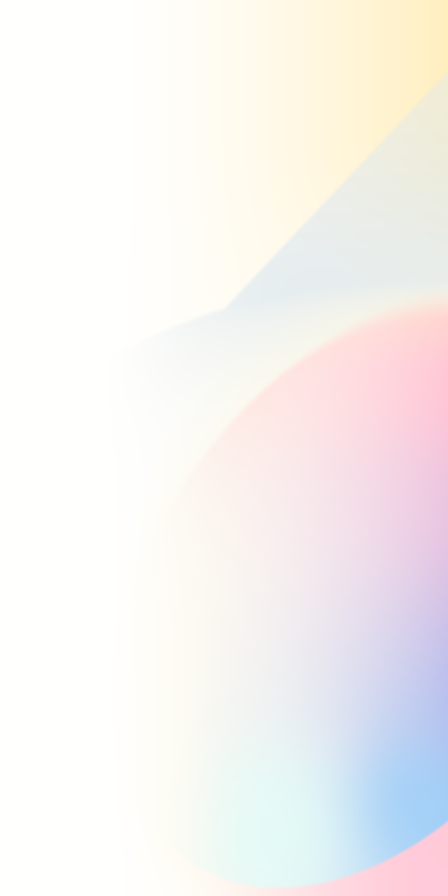
Reproduce this background procedurally as a WebGL 2 fragment shader.

```glsl
#version 300 es
precision highp float;

#define ORB_CENTER vec2(0.82, 0.67)
#define ORB_FORM vec3(3.66, -1.11, 2.69)
#define ORB_FADE_LOW 2.3
#define ORB_FADE_HIGH 1.9
#define FADE_START 0.22
#define RIDGE_TOP 1.37
#define RIDGE_DROP 0.34
#define SLOPE 1.06
#define VEIL_DEPTH 0.2
#define VEIL_STRENGTH 0.74

uniform vec2 u_resolution;
out vec4 outColor;

const vec3 PAPER = vec3(1.0, 1.0, 0.998);
const vec3 YELLOW = vec3(1.0, 0.935, 0.75);
const vec3 CREAM = vec3(0.99, 0.968, 0.89);
const vec3 MIST = vec3(0.865, 0.91, 0.945);
const vec3 PEACH = vec3(1.0, 0.84, 0.81);
const vec3 PINK = vec3(1.0, 0.77, 0.84);
const vec3 ORCHID = vec3(0.92, 0.77, 0.88);
const vec3 PERIWINKLE = vec3(0.72, 0.75, 0.93);
const vec3 SKY = vec3(0.63, 0.81, 0.97);
const vec3 MINT = vec3(0.89, 0.99, 0.97);

// Approximate signed distance to the tilted ellipse
float orbDistance(vec2 p) {
  vec2 q = p - ORB_CENTER;
  float form = dot(ORB_FORM, vec3(q.x * q.x, 2.0 * q.x * q.y, q.y * q.y));
  return (sqrt(form) - 1.0) * 0.65;
}

float glow(vec2 p, vec2 center, vec2 radius) {
  vec2 q = (p - center) / radius;
  return exp(-dot(q, q));
}

// Vertical colour ramp of the orb, from the base upwards
vec3 orbRamp(float y) {
  vec3 c = mix(SKY, PERIWINKLE, smoothstep(0.15, 0.4, y));
  c = mix(c, ORCHID, smoothstep(0.38, 0.9, y));
  c = mix(c, PINK, smoothstep(0.85, 1.15, y));
  return mix(c, PEACH, smoothstep(1.15, 1.34, y));
}

// Yellow light at the top right, with the misty veil below it
vec3 backdrop(vec2 p, float across) {
  vec3 c = mix(PAPER, YELLOW, pow(across, 1.5) * smoothstep(0.9, 1.7, p.y));
  c = mix(c, CREAM, 0.6 * across * (1.0 - smoothstep(1.1, 1.7, p.y)));

  float ridge = RIDGE_TOP - RIDGE_DROP * pow(max(1.0 - p.x, 0.0), 2.5);
  float diagonal = 1.31 + SLOPE * (p.x - 0.5);
  float top = max(ridge, diagonal);
  float body = 1.0 - smoothstep(-0.009, 0.009, p.y - top);
  float below = max(ridge - p.y, 0.0) / VEIL_DEPTH;
  float above = max(p.y - ridge, 0.0);
  float density = exp(-below * mix(0.8, 2.4, across)) * exp(-above * 1.3);
  density *= smoothstep(0.2, 0.65, p.x);
  return mix(c, MIST, body * density * VEIL_STRENGTH);
}

vec3 orbColor(vec2 p, float across, float d) {
  vec3 c = mix(PAPER, CREAM, 0.45 * smoothstep(0.2, 0.5, p.x));
  float fade = mix(ORB_FADE_LOW, ORB_FADE_HIGH, smoothstep(0.6, 1.1, p.y));
  c = mix(c, orbRamp(p.y), pow(across, fade));
  // Warm inner rim along the upper edge
  float rim = exp(d * 6.0) * smoothstep(0.7, 1.1, p.y);
  c = mix(c, PEACH, 0.3 * rim * smoothstep(0.3, 0.6, p.x));
  // Cool lights near the base
  c = mix(c, MINT, 0.8 * glow(p, vec2(0.62, 0.14), vec2(0.17, 0.22)));
  return mix(c, SKY, 0.75 * glow(p, vec2(0.92, 0.21), vec2(0.13, 0.17)));
}

void main() {
  vec2 p = gl_FragCoord.xy / u_resolution * vec2(1.0, 2.0);
  float across = clamp((p.x - FADE_START) / (1.0 - FADE_START), 0.0, 1.0);
  float d = orbDistance(p);

  vec3 color = backdrop(p, across);
  // Cream halo on the left and pink floor beneath the orb
  float halo = exp(-max(d, 0.0) * 14.0) * smoothstep(0.2, 0.45, p.x);
  color = mix(color, CREAM, 0.35 * halo);
  float floorLight = smoothstep(0.38, 0.98, p.x) * (1.0 - smoothstep(0.25, 0.5, p.y));
  color = mix(color, PINK, floorLight * 0.9);

  // Crisp lower edge, softer towards the upper right
  float upper = smoothstep(0.1, 1.1, p.y);
  float blur = mix(0.006, 0.012 + 0.03 * smoothstep(0.6, 1.0, p.x), upper);
  float inside = 1.0 - smoothstep(-blur, blur, d);
  // The lower left side dissolves into the paper
  inside *= mix(smoothstep(0.28, 0.52, p.x), 1.0, smoothstep(0.5, 1.0, p.y));
  color = mix(color, orbColor(p, across, d), inside);
  outColor = vec4(color, 1.0);
}
```
